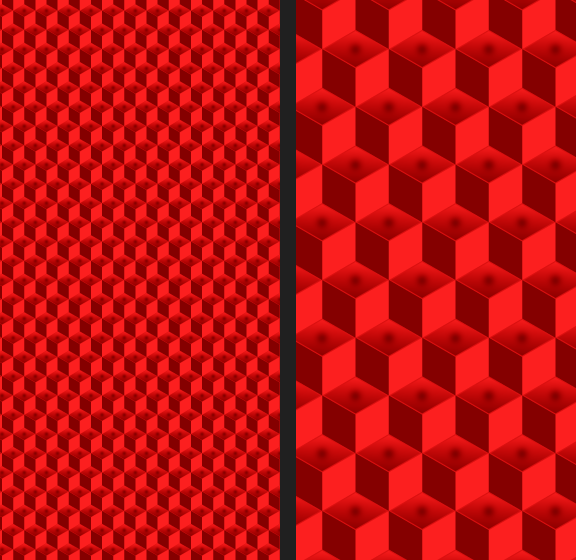
Left: the whole. Right: its middle third, enlarged.
Write a Shadertoy shader that draws this pattern.

```glsl
#define REPEATS 12.6
#define ANCHOR vec2(0.047, 1.0)
#define SHADOW_RED 0.52
#define LIGHT_RED 0.99
#define LIGHT_TINT 0.12
#define LINE_WIDTH 0.022
#define LINE_TONE 0.72
#define SMUDGE_DEPTH 0.5
#define SAMPLES 4

const float SQRT3 = 1.7320508;

// Red ramp: 0 is shadow, 1 is full light
vec3 redTone(float t) {
    t = clamp(t, 0.0, 1.0);
    return vec3(mix(SHADOW_RED, LIGHT_RED, t), vec2(LIGHT_TINT * t * t));
}

// Offset from the nearest centre of a hexagon grid with unit column spacing
vec2 hexOffset(vec2 p) {
    vec2 cell = vec2(1.0, SQRT3);
    vec2 a = mod(p + 0.5 * cell, cell) - 0.5 * cell;
    vec2 b = mod(p, cell) - 0.5 * cell;
    return dot(a, a) < dot(b, b) ? a : b;
}

// Lid: light at the back, dark at the front, with a small smudge in the middle
float lidTone(vec2 q, float frontEdge, float backEdge) {
    float depth = q.y * SQRT3;
    vec2 fromMiddle = q - vec2(0.0, 0.5 / SQRT3);
    float tone = 0.04 + 0.94 * depth + 0.12 * q.x;
    tone -= SMUDGE_DEPTH * exp(-dot(fromMiddle, fromMiddle) * 140.0);
    float line = 1.0 - smoothstep(0.5 * LINE_WIDTH, LINE_WIDTH, min(frontEdge, backEdge));
    return mix(tone, LINE_TONE, line);
}

vec3 cubePattern(vec2 uv) {
    // The anchor is the bottom corner of one cube
    vec2 q = hexOffset((uv - ANCHOR) * REPEATS - vec2(0.0, 1.0 / SQRT3));
    float frontEdge = 0.5 * (SQRT3 * q.y - abs(q.x));
    float backEdge = 0.5 - dot(abs(q), vec2(0.5, 0.5 * SQRT3));
    if (frontEdge > 0.0) return redTone(lidTone(q, frontEdge, backEdge));
    return redTone(step(0.0, q.x));
}

void mainImage(out vec4 fragColor, in vec2 fragCoord) {
    // Average a grid of samples within the pixel to smooth the edges
    vec3 sum = vec3(0.0);
    for (int j = 0; j < SAMPLES; j++) {
        for (int i = 0; i < SAMPLES; i++) {
            vec2 jitter = (vec2(i, j) + 0.5) / float(SAMPLES) - 0.5;
            sum += cubePattern((fragCoord + jitter) / iResolution.x);
        }
    }
    fragColor = vec4(sum / float(SAMPLES * SAMPLES), 1.0);
}
```
